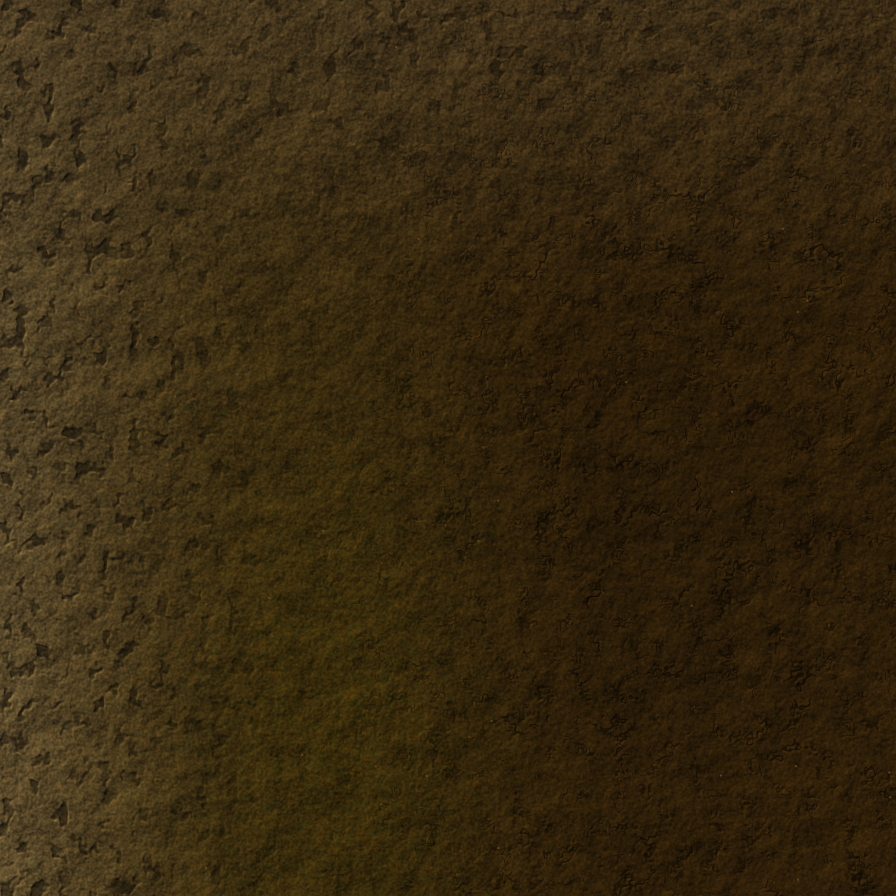
Give the GLSL for this texture, as a WebGL 1 fragment shader.

```glsl
precision highp float;
// Dim, crumbly earth: dusty pitted ground at the left, moss in the lower middle
// and dark cracked loam at the right. A height field of gradient noise, pits and
// cracks is shaded by its slope toward the light, over smooth colour zones.

uniform vec2 u_resolution;

#define LIGHT_STEP vec2(-0.0016, 0.0018)
#define RELIEF 1.25
#define CRUMB_SCALE 19.0
#define PIT_SCALE 58.0
#define PIT_DEPTH 0.34
#define CRACK_SCALE 34.0
#define CRACK_DEPTH 0.20
#define GRAIN 0.27
#define SPECK_SCALE 85.0
#define SPECK_SHARE 0.004

vec2 hash2(vec2 p) {
  vec3 q = fract(p.xyx * vec3(0.1031, 0.1030, 0.0973));
  q += dot(q, q.yzx + 33.33);
  return fract((q.xx + q.yz) * q.zy);
}

// Gradient noise, about -0.7 to 0.7
float corner(vec2 cell, vec2 offset) {
  float angle = 6.2832 * hash2(cell).x;
  return dot(vec2(cos(angle), sin(angle)), offset);
}

float noise(vec2 p) {
  vec2 i = floor(p), f = fract(p), e = vec2(1.0, 0.0);
  vec2 u = f * f * f * (f * (f * 6.0 - 15.0) + 10.0);
  return mix(mix(corner(i, f), corner(i + e, f - e), u.x),
             mix(corner(i + e.yx, f - e.yx), corner(i + 1.0, f - 1.0), u.x), u.y);
}

float fbm(vec2 p) {
  float sum = 0.0, amp = 1.0;
  for (int i = 0; i < 5; i++) {
    sum += amp * noise(p);
    p = mat2(1.6, 1.2, -1.2, 1.6) * p + 17.3;
    amp *= 0.6;
  }
  return sum;
}

// Ground zones
float dustZone(vec2 p) {
  float left = 1.0 - smoothstep(0.08, 0.42, p.x);
  float top = smoothstep(0.62, 1.05, p.y) * (1.0 - 0.55 * p.x);
  return max(left, top);
}

float mossZone(vec2 p) {
  vec2 d = (p - vec2(0.37, 0.18)) / vec2(0.17, 0.40);
  return exp(-dot(d, d));
}

// Small ragged hollows, close together
float pits(vec2 p) {
  vec2 warp = vec2(noise(p * 120.0), noise(p * 120.0 + 40.0));
  vec2 q = p * PIT_SCALE * vec2(1.1, 0.85) + 0.55 * warp;
  return smoothstep(0.08, 0.46, noise(q) + 0.2 * noise(p * 17.0));
}

// Short crumbling cracks, longest along the rising diagonal
float cracks(vec2 p) {
  vec2 q = vec2(0.5 * (p.x + p.y), 0.9 * (p.y - p.x)) * CRACK_SCALE;
  q += 0.55 * vec2(noise(p * 75.0), noise(p * 75.0 + 9.0));
  q += 0.40 * vec2(noise(p * 160.0 + 3.0), noise(p * 160.0 + 29.0));
  float line = 1.0 - smoothstep(0.0, 0.15, abs(noise(q)));
  float fine = 1.0 - smoothstep(0.0, 0.20, abs(noise(q * 1.9 + 31.0)));
  float gate = smoothstep(-0.02, 0.40, noise(p * 34.0 + 5.0) + 0.4 * noise(p * 12.0));
  float fineGate = smoothstep(-0.02, 0.40, noise(p * 47.0 + 63.0));
  return max(line * gate, 0.8 * fine * fineGate);
}

// x: height, y: pit cover, z: crack cover
vec3 ground(vec2 p) {
  float pit = pits(p) * mix(0.18, 1.0, dustZone(p));
  float crackZone = smoothstep(0.15, 0.65, p.x) * (1.0 - 0.5 * smoothstep(0.7, 1.0, p.y));
  float crack = cracks(p) * crackZone;
  float height = fbm(p * CRUMB_SCALE) - PIT_DEPTH * pit - CRACK_DEPTH * crack;
  return vec3(height, pit, crack);
}

vec3 zoneColour(vec2 p) {
  vec3 dust = vec3(0.330, 0.270, 0.158);
  vec3 soil = vec3(0.232, 0.175, 0.068);
  vec3 loam = vec3(0.186, 0.123, 0.034);
  vec3 topDust = mix(vec3(0.290, 0.232, 0.132), vec3(0.242, 0.180, 0.086), p.x);
  vec3 moss = vec3(0.228, 0.180, 0.034);
  vec3 colour = mix(soil, loam, smoothstep(0.22, 0.68, p.x));
  colour = mix(colour, dust, 1.0 - smoothstep(-0.08, 0.32, p.x));
  colour = mix(colour, topDust, 0.9 * smoothstep(0.60, 1.02, p.y));
  colour = mix(colour, moss, 0.7 * mossZone(p));
  vec2 shade = (p - vec2(0.74, 0.40)) / vec2(0.24, 0.34);
  vec2 glow = (p - vec2(0.0, 0.05)) / vec2(0.14, 0.35);
  return colour * (1.0 - 0.10 * exp(-dot(shade, shade)) + 0.10 * exp(-dot(glow, glow)));
}

void main() {
  vec2 p = gl_FragCoord.xy / u_resolution;
  vec3 here = ground(p);
  float slope = here.x - ground(p + LIGHT_STEP).x;

  // Relief, hollows, mottling and fine grain on a turned grid
  vec2 turned = mat2(0.8, 0.6, -0.6, 0.8) * p;
  float mottle = noise(p * 11.0 + 3.0) + 0.8 * noise(p * 33.0 + 8.0);
  float grain = 0.7 * noise(turned * 170.0) + noise(turned * 317.0 + 70.0);
  float light = 1.0 + RELIEF * slope + 0.13 * mottle + GRAIN * grain;
  light *= (1.0 - 0.38 * here.y) * (1.0 - 0.42 * here.z);
  vec3 colour = zoneColour(p) * max(light, 0.15);

  // Rust and green flecks, strongest in the moss
  float tint = 0.6 * noise(turned * 70.0 + 11.0) + noise(turned * 190.0 + 23.0);
  float tintAmount = 0.16 + 0.34 * mossZone(p);
  colour *= 1.0 + tintAmount * tint * vec3(0.40, 0.02, -0.40);

  // Rare pale grit
  vec2 cell = floor(p * SPECK_SCALE);
  vec2 place = 0.25 + 0.5 * hash2(cell + 90.0);
  float speck = 1.0 - smoothstep(0.04, 0.17, length(fract(p * SPECK_SCALE) - place));
  speck *= step(hash2(cell + 7.0).y, SPECK_SHARE);
  colour = mix(colour, vec3(0.48, 0.34, 0.15), 0.6 * speck);

  gl_FragColor = vec4(colour, 1.0);
}
```
